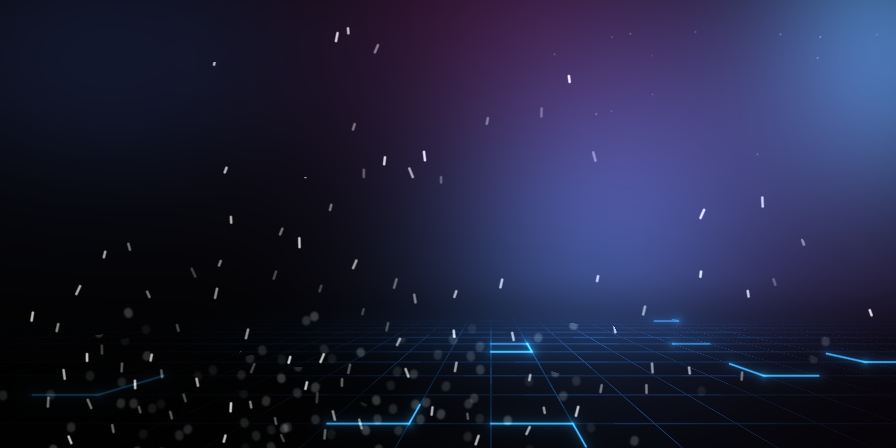
Reproduce this background procedurally as a Shadertoy shader.

```glsl
// Dark neon floor grid under soft blue and violet glows, with drifting sparks.

// Layout, in units of canvas height (x runs 0..2, y runs 0..1)
const vec2 VANISH = vec2(1.096, 0.375);   // vanishing point of the floor
const vec2 CELL = vec2(0.57, 0.78);       // floor cell: width, depth
const float GRID_WIDTH = 0.0008;
const float TRACE_WIDTH = 0.0016;

// Colours
const vec3 NIGHT = vec3(0.012, 0.012, 0.018);
const vec3 NAVY = vec3(0.055, 0.075, 0.150);
const vec3 MAGENTA = vec3(0.150, 0.040, 0.120);
const vec3 BLUE = vec3(0.150, 0.250, 0.430);
const vec3 VIOLET = vec3(0.140, 0.110, 0.230);
const vec3 SKY = vec3(0.200, 0.390, 0.560);
const vec3 PLUM = vec3(0.070, 0.030, 0.090);
const vec3 GRID_COLOR = vec3(0.06, 0.25, 0.48);
const vec3 TRACE_COLOR = vec3(0.15, 0.62, 0.90);
const vec3 SPARK_COLOR = vec3(0.78, 0.78, 0.74);
const vec3 BOKEH_COLOR = vec3(0.42, 0.44, 0.42);

// Lit floor corners: column, row, run along the row, rise along the column
const vec4 TRACES[9] = vec4[9](
    vec4(-1, 4, -1, 0.6), vec4(1, 4, -1, -0.55), vec4(1, 8, -1, 1),
    vec4(1, 9, -1, 0), vec4(5, 6, 1, 0.85), vec4(8, 7, 1.5, 0.8),
    vec4(-6, 5, -1, 1), vec4(5, 9, 1, 0), vec4(8, 14, -1, 0.4));

float hash(vec2 p) {
    vec3 q = fract(p.xyx * vec3(0.1031, 0.1030, 0.0973));
    q += dot(q, q.yzx + 33.33);
    return fract((q.x + q.y) * q.z);
}

float glow(vec2 p, vec2 center, vec2 radius) {
    vec2 d = (p - center) / radius;
    return exp(-dot(d, d));
}

float segment(vec2 p, vec2 a, vec2 b) {
    vec2 pa = p - a, ba = b - a;
    return length(pa - ba * clamp(dot(pa, ba) / max(dot(ba, ba), 1e-6), 0.0, 1.0));
}

float stroke(float d, float width, float px) {
    return 1.0 - smoothstep(width - 0.5 * px, width + px, d);
}

// Floor cell coordinates to canvas position
vec2 project(vec2 cell) {
    float depth = 1.0 / (cell.y * CELL.y);
    return VANISH + vec2(cell.x * CELL.x * depth, -depth);
}

vec3 backdrop(vec2 p) {
    vec3 col = NIGHT;
    col += NAVY * glow(p, vec2(0.24, 0.87), vec2(0.50, 0.30));
    col += MAGENTA * glow(p, vec2(1.12, 0.95), vec2(0.45, 0.40));
    col += BLUE * glow(p, vec2(1.33, 0.45), vec2(0.38, 0.38));
    col += VIOLET * glow(p, vec2(1.55, 0.75), vec2(0.45, 0.45));
    col += SKY * glow(p, vec2(2.00, 0.90), vec2(0.30, 0.36));
    col += PLUM * glow(p, vec2(1.95, 0.40), vec2(0.40, 0.40));
    return col * mix(0.45, 1.0, smoothstep(0.17, 0.40, p.y));
}

vec3 floorGrid(vec2 p, float px) {
    float depth = max(VANISH.y - p.y, 0.01);
    vec2 cell = vec2((p.x - VANISH.x) / depth, 1.0 / depth) / CELL;
    vec2 d = abs(fract(cell - 0.5) - 0.5) * CELL * vec2(depth, depth * depth);
    float lines = max(stroke(d.x, GRID_WIDTH, px), 0.6 * stroke(d.y, GRID_WIDTH, px));
    float patchy = 0.45 + 0.55 * hash(floor(cell + 0.5) + 40.0);
    float fade = smoothstep(0.07, 0.15, depth) * (0.06 + glow(p, vec2(1.3, 0.15), vec2(0.55, 0.5)));
    vec3 col = GRID_COLOR * lines * patchy * fade;
    col += GRID_COLOR * 0.22 * glow(p, vec2(1.25, 0.24), vec2(0.45, 0.06));

    for (int i = 0; i < 9; i++) {
        vec4 t = TRACES[i];
        vec2 corner = project(t.xy);
        float run = segment(p, corner, project(t.xy + vec2(t.z, 0.0)));
        float rise = segment(p, corner, project(t.xy + vec2(0.0, t.w)));
        float dist = min(run, rise);
        float power = smoothstep(-8.0, -1.0, t.x) * (t.y > 8.5 ? 0.4 : 0.85) + 0.1;
        float light = stroke(dist, TRACE_WIDTH, px) * 0.8 + 0.22 * exp(-dist / 0.010);
        light += 0.35 * exp(-length(p - corner) / 0.008);
        col += TRACE_COLOR * light * power;
    }
    return col;
}

// One tilted streak per chosen cell; softness blurs its rim
float sparks(vec2 p, float size, float len, float radius, float softness, float density, float seed) {
    vec2 id = floor(p / size);
    vec2 key = id + seed;
    vec2 center = (id + 0.25 + 0.5 * vec2(hash(key), hash(key + 17.0))) * size;
    float tilt = 0.9 * (hash(key + 31.0) - 0.5);
    vec2 halfStreak = vec2(sin(tilt), cos(tilt)) * len * (0.5 + 0.5 * hash(key + 53.0));
    float dist = segment(p, center - halfStreak, center + halfStreak);
    float shape = 1.0 - smoothstep(radius - softness, radius + softness, dist);
    return shape * step(hash(key + 71.0), density) * (0.25 + 0.75 * hash(key + 97.0));
}

void mainImage(out vec4 fragColor, in vec2 fragCoord) {
    float px = 1.0 / iResolution.y;
    vec2 p = fragCoord * px;
    vec3 col = backdrop(p) + floorGrid(p, px);

    // Sparks gather low on the left and thin out upward
    float swarm = glow(p, vec2(0.62, 0.12), vec2(0.50, 0.38));
    float drift = glow(p, vec2(1.15, 0.15), vec2(0.55, 0.40));
    float density = 0.5 * swarm + 0.22 * drift + 0.012;
    float bokehDensity = (0.6 * swarm + 0.25 * drift) * smoothstep(0.35, 0.08, p.y);
    for (int i = 0; i < 2; i++) {
        float seed = 11.0 + 130.0 * float(i);
        vec2 q = p + 0.037 * float(i);
        col += SPARK_COLOR * sparks(q, 0.075, 0.010, 0.0028, 0.5 * px + 0.001, density * 0.6, seed);
        col += BOKEH_COLOR * 0.45 * sparks(q, 0.060, 0.002, 0.009, 0.004, bokehDensity, seed + 60.0);
    }

    // Faint dust near the top right
    float dust = 0.25 * glow(p, vec2(1.5, 0.92), vec2(0.30, 0.15));
    col += 0.35 * SPARK_COLOR * sparks(p, 0.045, 0.0, 0.0018, px, dust, 300.0);

    fragColor = vec4(clamp(col, 0.0, 1.0), 1.0);
}
```
